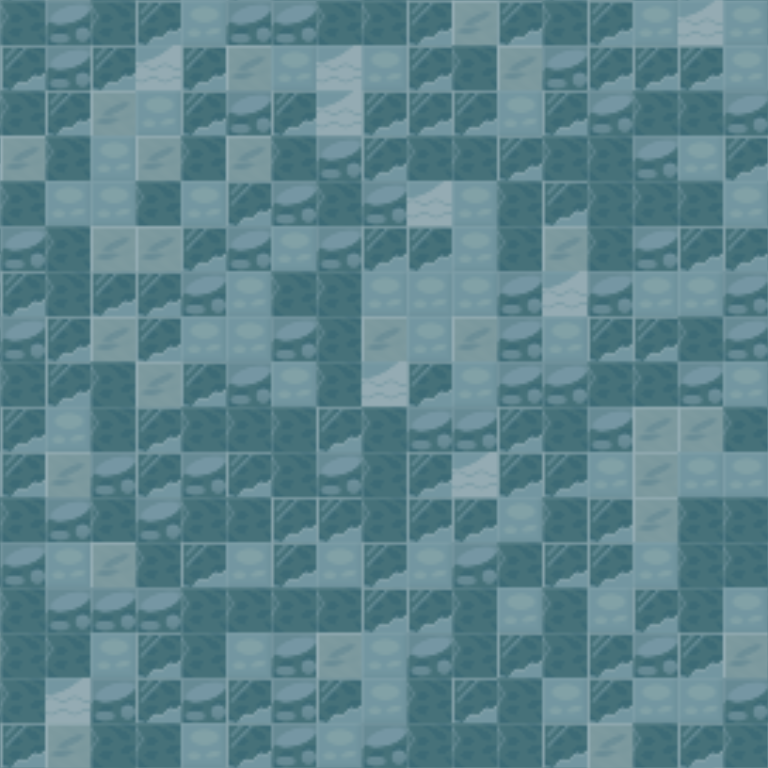
This texture is drawn by a WebGL 2 fragment shader. Its source:

```glsl
#version 300 es
precision highp float;
// A 17 by 17 wall of small teal stone tiles in six kinds, chosen by a cell hash.
// Each tile is built from ellipses, strokes and layered sines on a 16 by 16 grid
// of texels, and neighbouring texels are blended for soft, stepped edges.
uniform vec2 u_resolution;
out vec4 fragColor;

const float TILES = 17.0;
const float TEXELS = 16.0;
const vec3 DEEP = vec3(0.235, 0.415, 0.46);
const vec3 DARK = vec3(0.275, 0.445, 0.475);
const vec3 SLATE = vec3(0.40, 0.54, 0.58);
const vec3 MID = vec3(0.45, 0.59, 0.63);
const vec3 GREY = vec3(0.485, 0.60, 0.62);
const vec3 PALE = vec3(0.60, 0.69, 0.72);

float hash(vec2 cell) {
  uvec2 q = uvec2(cell) * uvec2(1597u, 3571u);
  uint h = (q.x ^ (q.y << 7)) * 747796405u + 2891336u;
  h = ((h >> 15) ^ h) * 277803737u;
  h = ((h >> 16) ^ h) * 668265263u;
  return float(h >> 8) / 16777216.0;
}

// Coverage of a shape from its signed distance, in tile units.
float fill(float d) { return 1.0 - smoothstep(-0.03, 0.03, d); }

// Ellipse whose long axis leans by a slope.
float stone(vec2 p, vec2 center, vec2 radius, float slope) {
  vec2 q = p - center;
  q.y -= slope * q.x;
  return fill((length(q / radius) - 1.0) * min(radius.x, radius.y));
}

float stroke(vec2 p, vec2 a, vec2 b, float width) {
  vec2 q = p - a, ab = b - a;
  float t = clamp(dot(q, ab) / dot(ab, ab), 0.0, 1.0);
  return fill(length(q - ab * t) - 0.5 * width);
}

float ripple(vec2 p) {
  return sin(p.x * 9.0 + 2.0 * sin(p.y * 7.0)) * sin(p.y * 11.0 + p.x * 4.0);
}

// Light left and top rims.
vec3 addRim(vec3 color, vec2 p, float amount) {
  float left = step(p.x, 1.0 / TEXELS);
  float top = step(1.0 - 1.0 / TEXELS, p.y);
  return mix(color, PALE, amount * max(left, 0.75 * top));
}

vec3 darkGround(vec2 p) {
  return mix(DARK, DEEP, smoothstep(0.1, 0.5, ripple(p) + 0.3 * (p.x - p.y)));
}

vec3 chippedTile(vec2 p) {
  float chip = max(stroke(p, vec2(0.03, 0.86), vec2(0.16, 0.64), 0.05),
                   stroke(p, vec2(0.16, 0.64), vec2(0.03, 0.42), 0.05));
  vec3 color = mix(darkGround(p), SLATE, 0.8 * chip);
  return addRim(color, p, 0.22);
}

vec3 scratchedTile(vec2 p) {
  float ledge = p.y - (0.42 * p.x - 0.04 + 0.04 * sin(p.x * 19.0));
  vec3 color = mix(darkGround(p), MID, fill(ledge));
  color = mix(color, PALE, 0.65 * fill(abs(ledge) - 0.025) * step(0.3, p.x));
  float scratch = max(stroke(p, vec2(0.13, 0.48), vec2(0.56, 0.92), 0.05),
                      stroke(p, vec2(0.13, 0.72), vec2(0.32, 0.92), 0.05));
  return addRim(mix(color, MID, 0.85 * scratch), p, 0.75);
}

vec3 smoothTile(vec2 p) {
  float spots = max(stone(p, vec2(0.53, 0.68), vec2(0.31, 0.17), 0.0),
                max(stone(p, vec2(0.3, 0.27), vec2(0.14, 0.08), 0.0),
                    stone(p, vec2(0.72, 0.3), vec2(0.16, 0.07), 0.2)));
  vec3 color = mix(MID, vec3(0.505, 0.63, 0.65), spots);
  color = mix(color, SLATE, 0.35 * smoothstep(0.86, 0.97, max(p.x, 1.0 - p.y)));
  return addRim(color, p, 0.25);
}

vec3 cobbleTile(vec2 p) {
  float bank = 0.42 + 0.3 * p.x + 0.05 * sin(p.x * 14.0) - p.y;
  vec3 color = mix(darkGround(p), SLATE, fill(bank));
  float stones = max(stone(p, vec2(0.55, 0.68), vec2(0.43, 0.19), 0.25),
                 max(stone(p, vec2(0.83, 0.24), vec2(0.16), 0.0),
                     stone(p, vec2(0.32, 0.15), vec2(0.22, 0.11), 0.0)));
  vec3 face = mix(SLATE, vec3(0.46, 0.59, 0.64), smoothstep(0.1, 0.6, p.y));
  return addRim(mix(color, face, stones), p, 0.25);
}

vec3 leafTile(vec2 p) {
  float marks = max(stone(p, vec2(0.56, 0.58), vec2(0.28, 0.09), 0.45),
                    stone(p, vec2(0.38, 0.33), vec2(0.24, 0.07), 0.1));
  vec3 color = mix(GREY, SLATE, 0.75 * marks + 0.12 * ripple(p));
  return addRim(color, p, 0.85);
}

vec3 waveTile(vec2 p) {
  float corner = 0.62 + 0.55 * p.x * p.x - p.y;
  vec3 color = mix(PALE - 0.02, MID, fill(corner));
  float wave = 0.05 * sin(p.x * 12.0);
  float lines = max(fill(abs(p.y - 0.52 - wave) - 0.025),
                    fill(abs(p.y - 0.24 + wave) - 0.025));
  return addRim(mix(color, MID, 0.7 * lines), p, 0.2);
}

vec3 texelColor(vec2 texel) {
  vec2 grid = mod(texel, TILES * TEXELS) + 0.5;
  vec2 p = fract(grid / TEXELS);
  float kind = hash(floor(grid / TEXELS));
  if (kind < 0.31) return chippedTile(p);
  if (kind < 0.53) return scratchedTile(p);
  if (kind < 0.70) return smoothTile(p);
  if (kind < 0.86) return cobbleTile(p);
  if (kind < 0.94) return leafTile(p);
  return waveTile(p);
}

void main() {
  vec2 pos = gl_FragCoord.xy / u_resolution * TILES * TEXELS - 0.5;
  vec2 base = floor(pos), blend = pos - base;
  vec3 low = mix(texelColor(base), texelColor(base + vec2(1, 0)), blend.x);
  vec3 high = mix(texelColor(base + vec2(0, 1)), texelColor(base + 1.0), blend.x);
  fragColor = vec4(mix(low, high, blend.y), 1.0);
}
```
